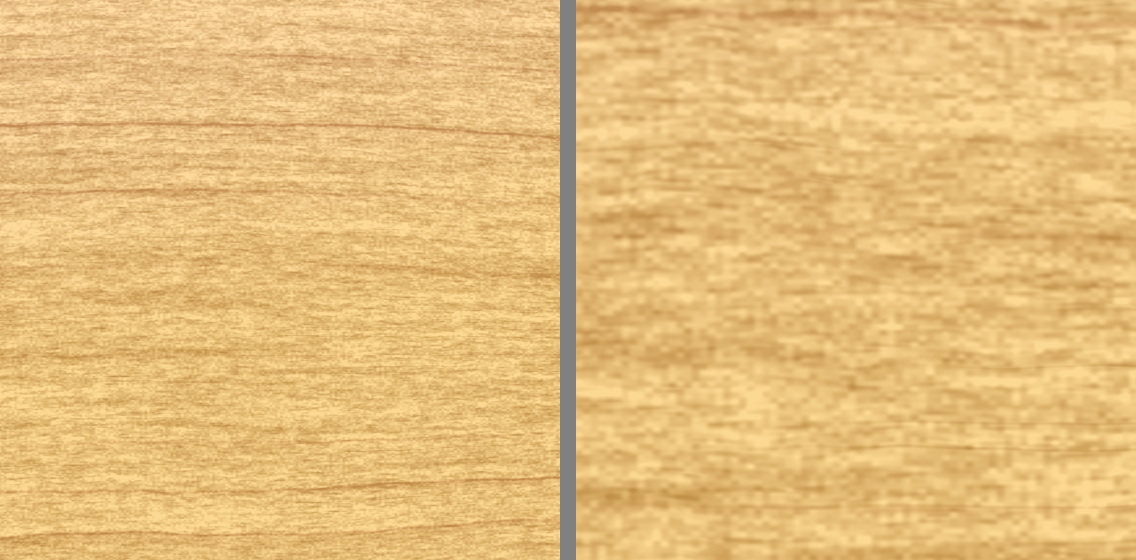
Left: the whole. Right: its middle third, enlarged.
Reproduce this texture procedurally as a Shadertoy shader.

```glsl
#define BASE_COLOR vec3(0.904, 0.745, 0.465)
#define TONE_RANGE vec3(0.084, 0.104, 0.106)
#define PINK_TINT vec3(0.008, 0.008, 0.062)
#define RING_COUNT 8
#define RING_DEPTH 1.35
#define RING_WIDTH 0.0027
#define RING_FADE 0.020
#define PORE_CELLS vec2(46.0, 165.0)
#define PORE_DEPTH 0.85
#define FIBRE_CONTRAST 0.62
#define HAIRLINE_DEPTH 0.55

float hash(vec2 p) {
    vec3 q = fract(p.xyx * vec3(0.1031, 0.1030, 0.0973));
    q += dot(q, q.yzx + 33.33);
    return fract((q.x + q.y) * q.z);
}

// Smooth value noise in -1..1
float noise(vec2 p) {
    vec2 cell = floor(p), f = fract(p);
    f = f * f * (3.0 - 2.0 * f);
    float low = mix(hash(cell), hash(cell + vec2(1, 0)), f.x);
    float high = mix(hash(cell + vec2(0, 1)), hash(cell + vec2(1, 1)), f.x);
    return 2.0 * mix(low, high, f.y) - 1.0;
}

// Slow bend of the board: arched above, climbing to the right below
float bend(vec2 p) {
    float arch = 0.016 * sin(3.0 * p.x + 0.3) - 0.012 * p.x;
    float climb = 0.030 * p.x + 0.005 * sin(7.0 * p.x + 1.0);
    return mix(climb, arch, smoothstep(0.1, 0.65, p.y)) - 0.006;
}

// Growth rings: a crisp upper edge with a soft shade below
float rings(vec2 p) {
    float dark = 0.0;
    for (int i = 0; i < RING_COUNT; i++) {
        float n = float(i);
        float height = 0.055 + 0.12 * n - 0.09 * exp(-0.5 * (n - 2.0) * (n - 2.0));
        float strength = 0.62 + 0.38 * cos(1.15 * n - 0.3);
        float wobble = 0.002 * sin(8.0 * p.x + 2.4 * n) + 0.001 * noise(vec2(22.0 * p.x, 7.0 * n));
        float d = p.y - height - wobble;
        float core = exp(-d * d / (RING_WIDTH * RING_WIDTH));
        float shade = exp(-abs(d) / RING_FADE) * smoothstep(0.003, -0.003, d);
        float wear = 0.85 + 0.35 * noise(vec2(5.0 * p.x, 11.0 * n + 3.0));
        dark += strength * wear * (core + 0.36 * shade);
    }
    return dark;
}

// Short dark pores, one slanted dash per cell
float pores(vec2 p) {
    vec2 q = p * PORE_CELLS, home = floor(q);
    float dark = 0.0;
    for (int j = -1; j <= 1; j++)
    for (int i = -1; i <= 1; i++) {
        vec2 cell = home + vec2(i, j);
        float size = hash(cell + 71.0);
        vec2 d = q - cell - vec2(hash(cell), hash(cell + 37.0));
        d.y += 0.7 * (hash(cell + 13.0) - 0.5) * d.x;
        d /= vec2(0.22 + 0.40 * size, 0.27);
        dark = max(dark, smoothstep(0.35, 1.0, size) * exp(-dot(d, d)));
    }
    return dark;
}

// Layered fibres, from wide bands down to the surface speckle
float fibres(vec2 p) {
    float bands = 0.42 * noise(p * vec2(0.9, 15.0)) + 0.42 * noise(p * vec2(1.6, 44.0) + 5.0);
    float streaks = 0.62 * noise(p * vec2(6.0, 105.0) + 19.0);
    float fine = 0.95 * noise(p * vec2(50.0, 215.0) + 41.0);
    float speckle = 1.05 * noise(p * vec2(215.0, 290.0) + 83.0);
    return bands + streaks + fine + speckle;
}

// Long hairlines where a stretched noise crosses zero
float hairlines(vec2 p, float density) {
    float line = 1.0 - smoothstep(0.0, 0.18, abs(noise(p * vec2(1.3, density) + 107.0)));
    return line * smoothstep(-0.3, 0.5, noise(p * vec2(3.0, 14.0) + density));
}

void mainImage(out vec4 fragColor, in vec2 fragCoord) {
    vec2 uv = fragCoord / iResolution.xy;

    // Grain coordinates follow the bend and ripple slightly
    vec2 grain = uv - vec2(0.0, bend(uv));
    float ripple = 0.0012 * noise(uv * vec2(34.0, 40.0)) + 0.0007 * sin(38.0 * uv.x + 25.0 * uv.y);
    grain.y += ripple;

    float ring = rings(grain);
    float tone = 0.31 + FIBRE_CONTRAST * fibres(grain);
    tone -= PORE_DEPTH * pores(grain);
    tone -= HAIRLINE_DEPTH * max(hairlines(grain, 30.0), hairlines(grain, 57.0));
    tone -= RING_DEPTH * ring;
    tone = clamp(tone, -1.7, 1.0);

    // Paler and pinker towards the upper left, with ruddy rings
    float pink = smoothstep(0.35, 1.0, uv.y + 0.16 * (0.5 - uv.x));
    vec3 color = BASE_COLOR + TONE_RANGE * tone + PINK_TINT * pink;
    color.g -= 0.022 * min(ring, 1.0);
    fragColor = vec4(clamp(color, 0.0, 1.0), 1.0);
}
```
